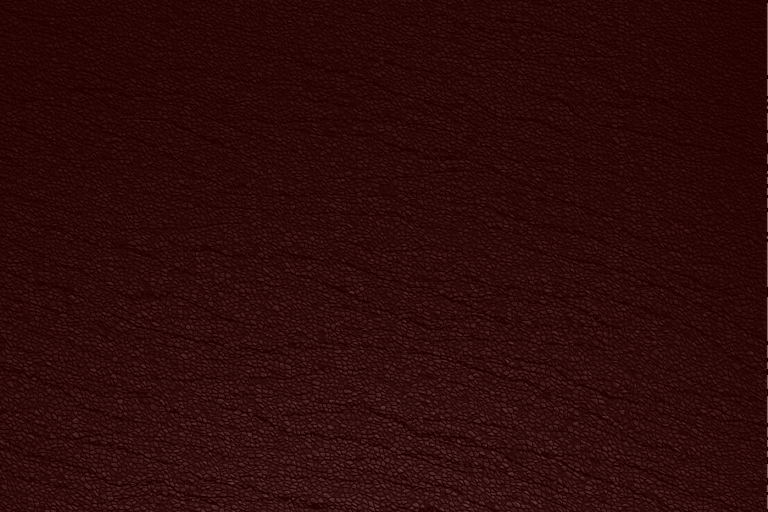
Give the GLSL for this texture, as a Shadertoy shader.

```glsl
// Dark oxblood leather lit from the lower middle.
// Cellular noise gives the fine pebbled grain; folded sine ridges give the long
// wavy creases, and layered sines bend both along a gentle downward slant.

vec2 hash2(vec2 p) {
    p = vec2(dot(p, vec2(127.1, 311.7)), dot(p, vec2(269.5, 183.3)));
    return fract(sin(p) * 43758.55);
}

// Smooth wandering value, roughly -1 to 1
float sway(vec2 p) {
    return (sin(p.x + 1.7 * sin(p.y * 0.8 + 1.0))
          + 0.6 * sin(p.y * 1.9 - p.x * 1.3 + 2.0)
          + 0.4 * sin(p.x * 3.1 + p.y * 2.3)) * 0.5;
}

// x: distance to the cell border, y: random value of the cell
vec2 cells(vec2 p) {
    vec2 base = floor(p);
    float nearest = 9.0, second = 9.0, id = 0.0;
    for (int j = -1; j <= 1; j++)
    for (int i = -1; i <= 1; i++) {
        vec2 cell = base + vec2(i, j);
        vec2 rnd = hash2(cell);
        float d = length(cell + rnd - p);
        if (d < nearest) { second = nearest; nearest = d; id = rnd.x; }
        else second = min(second, d);
    }
    return vec2(second - nearest, id);
}

// Slanted, wavy coordinates that follow the stretch of the hide
vec2 hideFlow(vec2 p) {
    p.y += 0.27 * p.x + 0.022 * sway(p * 4.0) + 0.004 * sway(p * 33.0);
    p.x += 0.004 * sway(p.yx * 41.0);
    return p;
}

// Long wavy lines that fade in and out; jitter roughens them along the grain
float creases(vec2 q, float count, float width, float jitter) {
    float phase = q.y * count + 1.5 * sway(vec2(q.x * 5.0, q.y * count * 0.25))
                + 0.4 * sway(q * vec2(31.0, 19.0) + count) + jitter;
    float strokes = smoothstep(-0.5, 0.4, sway(vec2(q.x * 6.0 + count, q.y * count * 0.4)));
    return strokes * (1.0 - smoothstep(0.2 * width, width, abs(sin(phase))));
}

// Height of the surface: pebbles cut by fine and long creases
float leatherHeight(vec2 p) {
    vec2 q = hideFlow(p);
    vec2 grain = cells(q * vec2(92.0, 125.0));
    vec2 pores = cells(q * vec2(170.0, 215.0) + 9.0);
    float pebble = smoothstep(0.0, 0.5, grain.x) * (0.55 + 0.7 * grain.y);
    pebble *= 0.65 + 0.7 * pores.y;
    float jitter = 0.22 * (grain.y - 0.5);
    float fine = creases(q, 120.0, 0.45, 2.0 * jitter);
    float deep = creases(q + vec2(0.0, 0.08 * p.x), 58.0, 0.26, jitter);
    float cross = creases(q + vec2(0.3, -0.20 * p.x), 71.0, 0.26, jitter);
    return pebble - 0.3 * fine - 0.65 * deep - 0.45 * cross;
}

void mainImage(out vec4 fragColor, in vec2 fragCoord) {
    vec2 uv = fragCoord / iResolution.xy;
    vec2 p = fragCoord / iResolution.y;

    // Broad light: brighter low centre, darker top and right side
    float side = uv.x - 0.48;
    float light = mix(0.36, 0.12, smoothstep(-0.1, 1.0, uv.y));
    light *= 1.0 - 1.3 * side * side;
    light += 0.06 * exp(-9.0 * side * side - 14.0 * uv.y * uv.y);
    vec2 lamp = uv - vec2(0.66, 0.92);
    light += 0.04 * exp(-20.0 * dot(lamp, lamp));
    light -= 0.03 * smoothstep(0.8, 1.0, uv.x);

    // Relief, lit from above
    float height = leatherHeight(p);
    float slope = height - leatherHeight(p + vec2(0.001, 0.0032));
    float tone = light * (0.5 + 0.95 * height);
    tone += (0.07 + 0.30 * light) * slope;

    // Sparse glints on the pebble tops
    vec2 speck = cells(hideFlow(p) * vec2(140.0, 180.0));
    float glint = smoothstep(0.75, 1.0, speck.y) * smoothstep(0.05, 0.5, speck.x);
    tone += glint * smoothstep(0.2, 0.8, height) * (0.08 + 0.6 * light);

    // Two faint upright dents
    for (int i = 0; i < 2; i++) {
        float k = float(i);
        vec2 d = p - vec2(0.137 + 0.283 * k, 0.38 - 0.04 * k);
        d.x += 0.004 * sin(d.y * 40.0);
        tone -= 0.06 * exp(-pow(abs(d.x) / 0.006, 2.0) - pow(abs(d.y) / 0.09, 4.0));
    }

    // Dark red shadow to dusty rose highlight
    tone = clamp(tone, -0.04, 1.1);
    vec3 color = max(vec3(0.138, 0.004, 0.004) + tone * vec3(0.21, 0.20, 0.20), 0.0);

    // Thin worn edge with dark nicks
    float soft = 0.5 / iResolution.x;
    float edge = smoothstep(0.9985 - soft, 0.9985 + soft, uv.x);
    float nick = step(0.8, hash2(vec2(floor(uv.y * 150.0), 5.0)).x);
    color = mix(color, vec3(0.40 - 0.35 * nick), edge);

    fragColor = vec4(color, 1.0);
}
```
